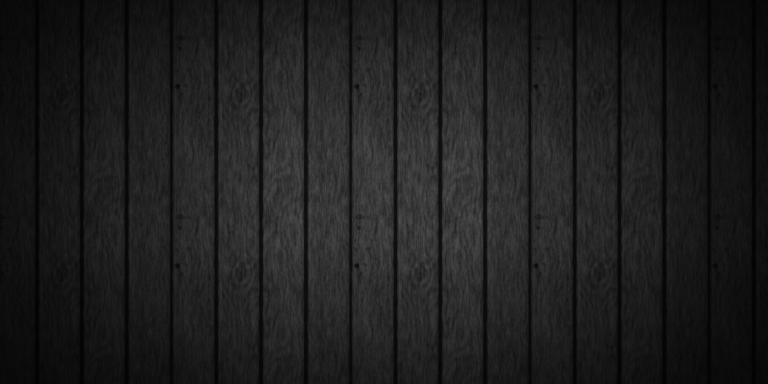
This texture is drawn by a WebGL 2 fragment shader. Its source:

```glsl
#version 300 es
precision highp float;
// Dark charcoal wood: upright planks in a tile of four that repeats across and down.
// Stretched, vertically wrapping gradient noise makes grain, knots and pits;
// soft grooves part the planks and a broad vignette darkens the borders.
uniform vec2 u_resolution;
out vec4 fragColor;

vec2 gradientAt(vec2 cell, float seed) {
    float h = fract(sin(dot(vec3(cell, seed), vec3(127.1, 311.7, 74.7))) * 43758.55);
    return vec2(cos(h * 6.2832), sin(h * 6.2832));
}

// Gradient noise, about -0.7 to 0.7, that repeats every periodY cells upward
float noise(vec2 p, float periodY, float seed) {
    vec2 cell = floor(p), f = p - cell;
    vec2 w = f * f * f * (f * (f * 6.0 - 15.0) + 10.0);
    float y0 = mod(cell.y, periodY), y1 = mod(cell.y + 1.0, periodY);
    float a = dot(gradientAt(vec2(cell.x, y0), seed), f);
    float b = dot(gradientAt(vec2(cell.x + 1.0, y0), seed), f - vec2(1.0, 0.0));
    float c = dot(gradientAt(vec2(cell.x, y1), seed), f - vec2(0.0, 1.0));
    float d = dot(gradientAt(vec2(cell.x + 1.0, y1), seed), f - vec2(1.0, 1.0));
    return mix(mix(a, b, w.x), mix(c, d, w.x), w.y);
}

// Relative brightness of the wood; f runs across one plank, y up one tile
float woodGrain(float f, float y, float plank) {
    float sway = noise(vec2(f * 2.0, y * 5.0), 5.0, plank + 10.0);
    float x = f + 0.09 * sway;

    // Fibres, from broad streaks to fine scratches
    float tone = 1.0 + 0.16 * noise(vec2(x * 4.0, y * 3.0), 3.0, plank + 20.0);
    tone += 0.24 * noise(vec2(x * 10.0, y * 7.0), 7.0, plank + 30.0);
    tone += 0.30 * noise(vec2(x * 19.0, y * 16.0), 16.0, plank + 40.0);
    tone += 0.20 * noise(vec2(x * 25.0, y * 48.0), 48.0, plank + 50.0);

    // Arched growth rings, strongest on the first two planks
    float arches = noise(vec2(f * 1.6, y * 3.0), 3.0, plank + 60.0);
    float ringStrength = plank < 1.5 ? 0.07 : 0.03;
    tone += ringStrength * sin(38.0 * arches + 9.0 * x);

    // A long knot on the first plank
    if (plank < 0.5) {
        vec2 q = vec2(x - 0.55, (fract(y) - 0.62) * 2.6);
        float r = length(q);
        tone += 0.16 * sin(r * 48.0) * exp(-r * r * 14.0);
        tone -= 0.18 * exp(-r * r * 90.0);
    }

    // Worn dark pits beside the left edge of the last plank
    if (plank > 2.5) {
        float pits = noise(vec2(f * 8.0, y * 22.0), 22.0, 71.0);
        float patch_ = smoothstep(0.28, 0.08, abs(fract(y) - 0.78)) * smoothstep(0.75, 0.1, f);
        tone -= 0.5 * patch_ * smoothstep(0.12, 0.38, pits);
    }
    return tone;
}

void main() {
    vec2 uv = gl_FragCoord.xy / u_resolution;
    vec2 p = gl_FragCoord.xy / u_resolution.y;

    // Plank index within the tile and position on it
    float across = (p.x - 0.0964) / 0.11667;
    float plank = mod(floor(across), 4.0);
    float f = fract(across);
    float y = p.y / 0.4667;
    float tone = woodGrain(f, y, plank);

    // Small steps of brightness between planks
    tone *= 1.0 + 0.05 * cos(plank * 2.1 - 1.8);

    // Groove with ragged edges, narrower beside the last plank
    float edge = min(f, 1.0 - f);
    float nearest = mod(floor(across + 0.5), 4.0);
    float ragged = 0.018 * noise(vec2(nearest, y * 14.0), 14.0, 80.0);
    float halfWidth = (nearest > 2.5 ? 0.012 : 0.022) + ragged;
    float groove = 1.0 - smoothstep(halfWidth, halfWidth + 0.034, edge);
    tone *= 1.0 - 0.22 * smoothstep(0.13, 0.03, edge);
    tone += 0.16 * smoothstep(0.035, 0.0, abs(f - 0.085));
    tone = mix(tone, 0.22, groove * 0.92);

    // Wide light pool in the middle
    float d = length((uv - 0.5) * vec2(2.2, 1.7));
    float light = mix(0.232, 0.035, smoothstep(0.0, 1.45, d));
    fragColor = vec4(vec3(max(light * tone, 0.0)), 1.0);
}
```
